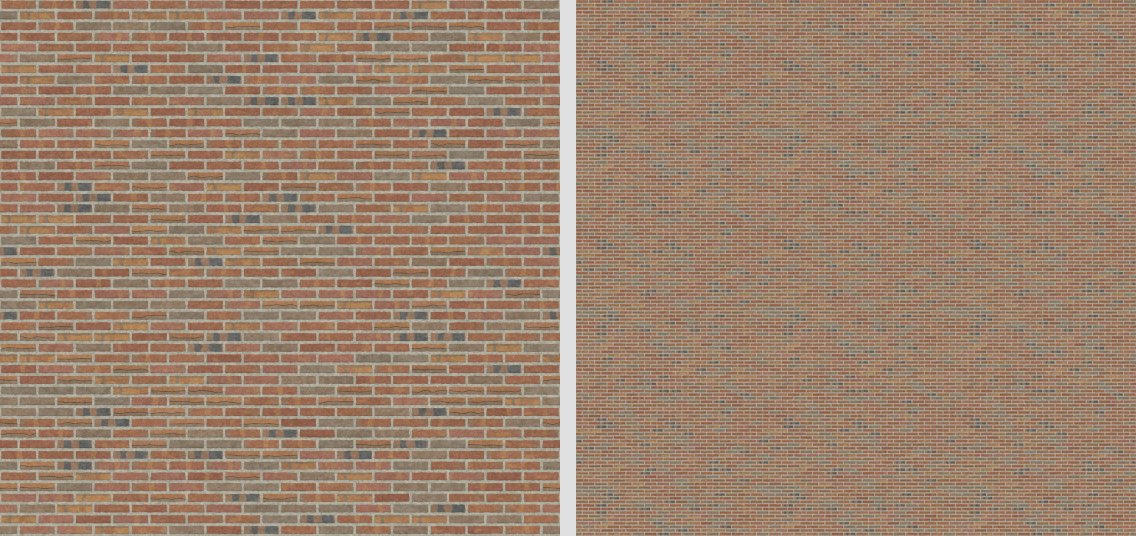
Left, the tile; right, the same tile 3 across and 3 down.
Give the GLSL for this texture, as a WebGL 2 fragment shader.

```glsl
#version 300 es
precision highp float;
// Weathered brick wall in half bond, 15 bricks across and 50 courses high.
// Each brick hashes its wrapped cell to choose a firing pattern and tone;
// wrapping value noise roughens the edges, faces and mortar so the wall tiles.
uniform vec2 u_resolution;
out vec4 fragColor;

const vec2 GRID = vec2(15.0, 50.0);

float hash(vec2 p) {
  uvec2 k = uvec2(ivec2(p)) * uvec2(1597u, 3571u);
  uint n = (k.x ^ (k.y + 7919u)) * 747796u + 28917u;
  n = (n ^ (n >> 15u)) * 277803u;
  n = (n ^ (n >> 13u)) * 60493u;
  return float((n ^ (n >> 16u)) & 65535u) / 65535.0;
}

// Value noise over the canvas, wrapping after a whole number of cells.
float noise(vec2 uv, vec2 cells) {
  vec2 p = uv * cells, i = floor(p), f = fract(p);
  f = f * f * (3.0 - 2.0 * f);
  vec2 a = mod(i, cells), b = mod(i + 1.0, cells);
  return mix(mix(hash(a), hash(vec2(b.x, a.y)), f.x),
             mix(hash(vec2(a.x, b.y)), hash(b), f.x), f.y);
}

// Soft vertical stripe between two positions along a brick.
float stripe(float x, float left, float right) {
  return smoothstep(left - 0.03, left + 0.03, x)
       * (1.0 - smoothstep(right - 0.03, right + 0.03, x));
}

// Face colour at s (0 to 1 within the brick), with patchy noise.
vec3 brickFace(vec2 s, vec2 id, float patchy, float blotch) {
  float kind = hash(id + 211.0);
  float tone = hash(id + 431.0);
  float detail = hash(id + 677.0);
  vec3 brown = vec3(0.55, 0.46, 0.375);
  vec3 ochre = vec3(0.68, 0.51, 0.34);
  vec3 charcoal = vec3(0.37, 0.37, 0.365);
  vec3 red = mix(vec3(0.58, 0.385, 0.305), vec3(0.61, 0.425, 0.315), tone);
  red = mix(red, vec3(0.62, 0.44, 0.385), 0.6 * step(0.75, detail));
  float x = s.x + 0.06 * (patchy - 0.5);

  if (kind < 0.08) {            // two burnt charcoal patches
    vec3 c = mix(brown, vec3(0.59, 0.45, 0.36), patchy);
    c = mix(c, charcoal, 0.9 * stripe(x, 0.20, 0.39));
    return mix(c, charcoal + 0.03 * patchy, stripe(x, 0.61, 0.97));
  }
  if (kind < 0.16) {            // ochre face with a dull left end
    vec3 c = mix(ochre, red, 0.55 * smoothstep(0.5, 0.8, blotch));
    c = mix(c, brown, stripe(x, 0.18, 0.28));
    return mix(c, brown * 0.92, 0.6 * smoothstep(0.72, 0.95, s.y + 0.2 * patchy));
  }
  if (kind < 0.27) {            // peeling skin ending in a wavy ridge
    float ridge = s.y - 0.26 - 0.28 * blotch;
    vec3 c = mix(brown, mix(red, ochre, 0.35 + 0.3 * tone), smoothstep(-0.06, 0.06, ridge));
    return c * (1.0 - 0.24 * exp(-ridge * ridge * 180.0));
  }
  if (kind < 0.43) {            // grey-brown
    return mix(brown, vec3(0.53, 0.475, 0.41), tone) + 0.03 * (patchy - 0.5);
  }
  if (kind < 0.59) {            // red with a pale band
    float band = 0.35 + 0.3 * detail;
    vec3 c = mix(red, ochre, 0.65 * stripe(x, band, band + 0.14));
    return mix(c, brown, 0.7 * step(0.5, tone) * (1.0 - smoothstep(0.12, 0.18, x)));
  }
  // plain red, some with brown ends or ochre flecks
  vec3 c = mix(red, brown, 0.45 * step(0.6, tone) * smoothstep(0.72, 0.85, x));
  return mix(c, ochre, 0.45 * smoothstep(0.68, 0.9, blotch));
}

void main() {
  vec2 uv = gl_FragCoord.xy / u_resolution;
  float pixel = GRID.y / u_resolution.y;

  // Cell and position, measured in course heights from the brick centre.
  vec2 g = uv * GRID - vec2(0.0, 0.07);
  g.x -= 0.5 * (1.0 - mod(floor(g.y), 2.0));
  vec2 id = mod(floor(g), GRID);
  vec2 q = (fract(g) - 0.5) * vec2(3.48, 1.0);

  float grain = noise(uv, vec2(420.0, 400.0)) - 0.5;
  float patchy = noise(uv, vec2(120.0, 150.0));
  float blotch = noise(uv, vec2(75.0, 100.0));

  // Slightly uneven brick outline.
  vec2 size = vec2(1.63, 0.372);
  size -= 0.025 * vec2(hash(id + 53.0), hash(id + 97.0));
  vec2 d = abs(q) - size + 0.07;
  float edge = length(max(d, 0.0)) + min(max(d.x, d.y), 0.0) - 0.07;
  edge += 0.05 * (noise(uv, vec2(210.0, 200.0)) - 0.5);
  float soft = 0.5 * pixel + 0.015;
  float cover = 1.0 - smoothstep(-soft, soft, edge);

  // Worn face, darker along its lower lip.
  vec3 brick = brickFace(q / size * 0.5 + 0.5, id, patchy, blotch);
  brick *= 0.97 + 0.07 * hash(id + 151.0);
  brick += 0.07 * grain + 0.035 * (patchy - 0.5);
  brick *= 1.0 - 0.13 * (1.0 - smoothstep(-0.36, -0.24, q.y));

  // Sandy mortar, shaded just beneath each brick.
  vec3 mortar = vec3(0.675, 0.665, 0.605) + 0.11 * grain + 0.05 * (blotch - 0.5);
  mortar *= 1.0 - 0.09 * step(q.y, 0.0) * (1.0 - smoothstep(0.0, 0.1, edge));

  fragColor = vec4(mix(mortar, brick, cover), 1.0);
}
```
